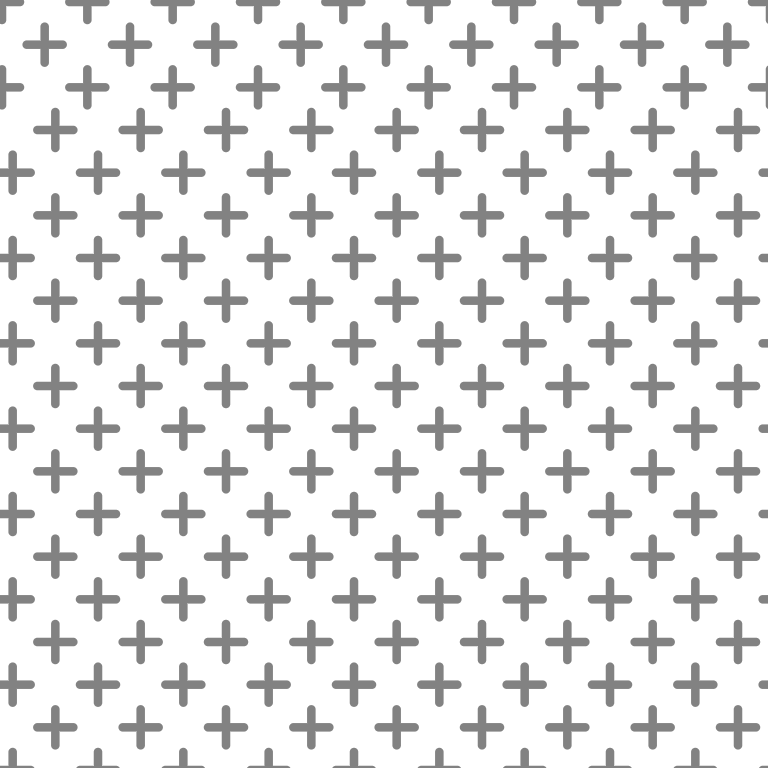
Give the GLSL for this pattern, as a Shadertoy shader.

```glsl
// Staggered grid of grey round-ended plus signs on white, with a sideways step below the top rows.
#define REPEATS 9.0       // plus signs across, and row pairs down
#define ROW_GAP 0.5       // row spacing, in cells
#define ORIGIN 0.5235     // first centre from the top left, in cells
#define STEP_ROW 2.0      // first row that is stepped sideways
#define STEP_SHIFT 0.125  // size of that step, in cells
#define ARM 0.2605        // centre to rounded tip, in cells
#define RADIUS 0.0500     // half the stroke width, in cells
#define INK vec3(0.51)
#define PAPER vec3(1.0)

// Signed distance to a plus made of two capsules
float plusDistance(vec2 p) {
    p = abs(p);
    if (p.y > p.x) p = p.yx;
    return length(vec2(max(p.x - (ARM - RADIUS), 0.0), p.y)) - RADIUS;
}

// Signed distance to the nearest plus of one row
float rowDistance(vec2 p, float row) {
    float shift = 0.5 * mod(row, 2.0) + STEP_SHIFT * step(STEP_ROW, row);
    float x = fract(p.x - ORIGIN - shift + 0.5) - 0.5;
    return plusDistance(vec2(x, p.y - ORIGIN - row * ROW_GAP));
}

void mainImage(out vec4 fragColor, in vec2 fragCoord) {
    // Cell units, measured down from the top
    vec2 p = vec2(fragCoord.x, iResolution.y - fragCoord.y) * REPEATS / iResolution.y;
    float pixel = REPEATS / iResolution.y;

    // Arms reach into the neighbouring rows
    float nearestRow = floor((p.y - ORIGIN) / ROW_GAP + 0.5);
    float d = 1.0;
    for (float i = -1.0; i <= 1.0; i++) {
        d = min(d, rowDistance(p, nearestRow + i));
    }

    float coverage = clamp(0.5 - d / pixel, 0.0, 1.0);
    fragColor = vec4(mix(PAPER, INK, coverage), 1.0);
}
```
